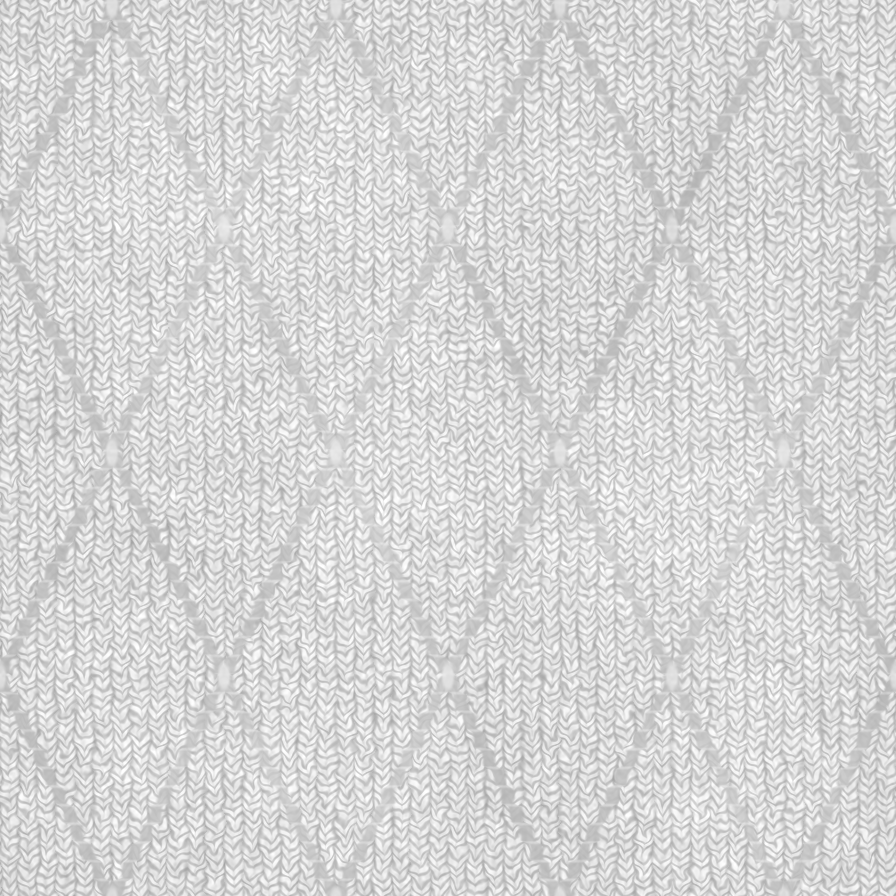
Write a WebGL 1 fragment shader that draws this texture.

```glsl
precision highp float;

uniform vec2 u_resolution;

const vec2 DIAMONDS = vec2(4.0, 2.0);       // repeats across and up
const vec2 CROSSING = vec2(0.0, 0.245);     // one lattice crossing
const vec2 STITCHES = vec2(48.0, 96.0);     // wales and courses
const float STITCH_SLOPE = 1.9;             // rise of each V leg, in courses per wale
const float STITCH_WARP = 0.34;
const float LINE_HALF_WIDTH = 0.0066;
const float LINE_SOFTNESS = 0.0024;
const float DASHES = 48.0;                  // openwork dashes up the canvas
const float DASH_LEAN = 0.6;
const vec2 KNOT_RADIUS = vec2(0.0075, 0.017);
const float FUZZ = 0.14;
const float CLOUD = 0.05;

const vec3 YARN_COLOR = vec3(0.955);
const vec3 GAP_COLOR = vec3(0.765);
const vec3 RIB_COLOR = vec3(0.69);
const vec3 LINE_COLOR = vec3(0.755);
const vec3 KNOT_COLOR = vec3(0.90);

float hash(vec2 p) {
  return fract(sin(dot(p, vec2(127.1, 311.7))) * 43758.5453);
}

// Value noise that wraps after "cells" lattice cells
float noise(vec2 uv, vec2 cells) {
  vec2 p = uv * cells;
  vec2 i = floor(p);
  vec2 f = fract(p);
  f = f * f * (3.0 - 2.0 * f);
  vec2 a = mod(i, cells);
  vec2 b = mod(i + 1.0, cells);
  return mix(mix(hash(a), hash(vec2(b.x, a.y)), f.x),
             mix(hash(vec2(a.x, b.y)), hash(b), f.x), f.y);
}

// Signed offset from the nearest integer
vec2 nearest(vec2 p) {
  return fract(p + 0.5) - 0.5;
}

// Phase of the two diagonal line families
vec2 diagonals(vec2 uv) {
  vec2 q = (uv - CROSSING) * DIAMONDS;
  return nearest(vec2(q.x + q.y, q.x - q.y));
}

vec3 knit(vec2 uv) {
  vec2 warp = vec2(noise(uv, vec2(90.0, 110.0)),
                   noise(uv + 0.37, vec2(110.0, 90.0))) - 0.5;
  vec2 p = uv * STITCHES + warp * vec2(STITCH_WARP, 2.0 * STITCH_WARP);
  float wale = floor(p.x);
  float across = abs(fract(p.x) - 0.5);
  float up = p.y - STITCH_SLOPE * across + 0.5 * hash(vec2(wale, 3.0));
  float tone = hash(mod(vec2(wale, floor(up)), STITCHES));

  // V-shaped yarn with shaded gaps
  float yarn = 1.0 - smoothstep(0.17, 0.46, abs(fract(up) - 0.5));
  vec3 color = mix(GAP_COLOR, YARN_COLOR, yarn * (0.78 + 0.22 * tone));

  // Furrows between wales and a faint crease inside each V
  float furrow = smoothstep(0.33, 0.5, across);
  float crease = 1.0 - smoothstep(0.0, 0.13, across);
  float depth = 0.35 + 0.5 * noise(uv, vec2(48.0, 60.0));
  color = mix(color, RIB_COLOR, furrow * depth);
  return mix(color, GAP_COLOR, crease * 0.3);
}

void main() {
  vec2 uv = gl_FragCoord.xy / u_resolution;
  float pixel = 1.0 / min(u_resolution.x, u_resolution.y);
  float cloud = noise(uv, vec2(5.0)) * 0.6 + noise(uv, vec2(13.0)) * 0.4;
  float fuzz = noise(uv, vec2(256.0)) * 0.6 + noise(uv, vec2(130.0)) * 0.4;

  vec3 color = knit(uv);

  // Diamond lines, broken into steep overlapping dashes
  float rise = uv.y * DASHES;
  float dashPhase = fract(rise);
  float stepped = floor(rise) + smoothstep(0.75, 1.0, dashPhase) + 0.375;
  vec2 dashUv = vec2(uv.x, mix(rise, stepped, DASH_LEAN) / DASHES);
  dashUv.x += (noise(uv, vec2(96.0)) - 0.5) * 0.005;
  vec2 lineOffset = abs(diagonals(dashUv)) / DIAMONDS.x;
  float lineDistance = min(lineOffset.x, lineOffset.y);
  float softness = max(LINE_SOFTNESS, pixel);
  float line = 1.0 - smoothstep(LINE_HALF_WIDTH - softness,
                                LINE_HALF_WIDTH + softness, lineDistance);
  float strand = smoothstep(0.72, 0.87, dashPhase)
               * (1.0 - smoothstep(0.87, 1.0, dashPhase));
  vec3 lineColor = LINE_COLOR + 0.07 * (cloud - 0.4) + 0.09 * strand;
  color = mix(color, lineColor, line * mix(0.95, 0.7, cloud));

  // Pale oval knots where the lines cross
  vec2 d = diagonals(uv);
  vec2 knotOffset = 0.5 * vec2(d.x + d.y, d.x - d.y) / DIAMONDS;
  float knot = 1.0 - smoothstep(0.6, 1.15, length(knotOffset / KNOT_RADIUS));
  color = mix(color, KNOT_COLOR, knot * 0.85);

  // Yarn fuzz and broad uneven tone
  color += FUZZ * (fuzz - 0.5) * (1.0 - 0.6 * max(line, knot));
  color += CLOUD * (cloud - 0.5);
  gl_FragColor = vec4(clamp(color, 0.0, 1.0), 1.0);
}
```
